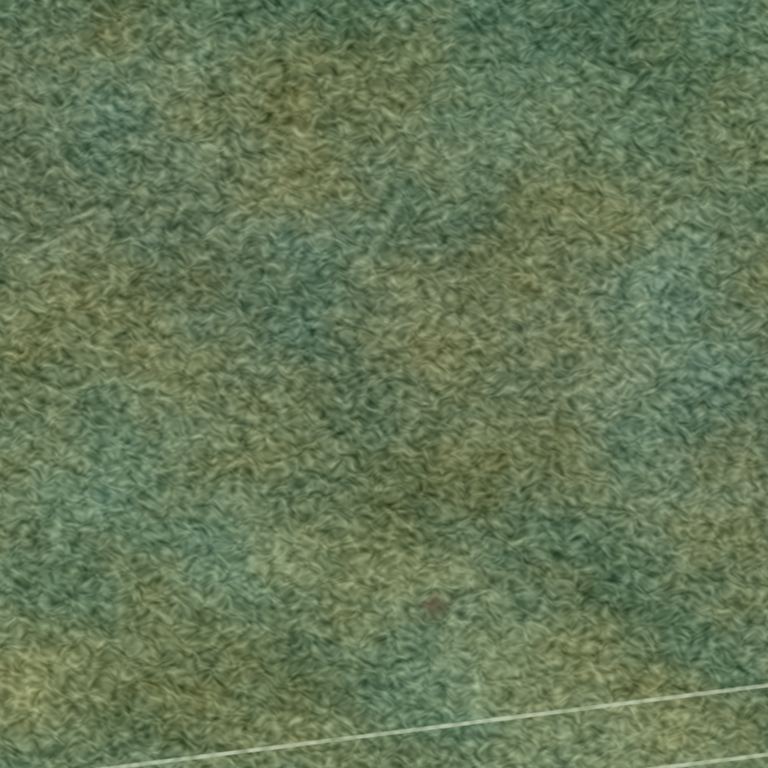
Give the GLSL for this texture, as a Shadertoy shader.

```glsl
// Mown grass seen from afar: short mottled blades, soft colour patches and thin chalk lines.

#define GRASS_COLOR vec3(0.397, 0.468, 0.336)
#define CHALK_COLOR vec3(0.72, 0.77, 0.66)
#define SOIL_COLOR  vec3(0.34, 0.27, 0.20)
#define BLADE_SIZE  vec2(0.0155, 0.0085)
#define TUFT_GAIN   0.10
#define BLADE_GAIN  0.21
#define FINE_GAIN   0.13
#define PATCH_GAIN  0.085
#define HUE_GAIN    0.11
#define LINE_SLOPE  0.126
#define LINE_WIDTH  0.0052

// Random unit vector for a lattice cell
vec2 cellGradient(vec2 cell) {
    vec3 h = fract(vec3(cell.xyx) * vec3(0.1031, 0.1030, 0.0973));
    h += dot(h, h.yzx + 33.33);
    float angle = 6.28318 * fract((h.x + h.y) * h.z);
    return vec2(cos(angle), sin(angle));
}

float gradientNoise(vec2 p) {
    vec2 cell = floor(p), f = fract(p);
    vec2 fade = f * f * f * (f * (f * 6.0 - 15.0) + 10.0);
    vec2 e = vec2(0.0, 1.0);
    float a = dot(cellGradient(cell), f);
    float b = dot(cellGradient(cell + e.yx), f - e.yx);
    float c = dot(cellGradient(cell + e.xy), f - e.xy);
    float d = dot(cellGradient(cell + e.yy), f - e.yy);
    return mix(mix(a, b, fade.x), mix(c, d, fade.x), fade.y);
}

// Sum of octaves for the broad patches
float patchNoise(vec2 p) {
    float sum = 0.0, gain = 1.0;
    for (int i = 0; i < 4; i++) {
        sum += gain * gradientNoise(p);
        p = p * 2.03 + 17.3;
        gain *= 0.55;
    }
    return sum;
}

// Noise stretched along one blade direction
float bladeNoise(vec2 p, float angle, vec2 size) {
    float c = cos(angle), s = sin(angle);
    vec2 q = vec2(c * p.x + s * p.y, c * p.y - s * p.x);
    return gradientNoise(q / size + 40.0);
}

// Two leaning directions that swap from tuft to tuft
float leaningBlades(vec2 p, vec2 size) {
    float lean = smoothstep(-0.12, 0.12, gradientNoise(p * 27.0 + 5.0) - 0.06);
    return mix(bladeNoise(p, -0.5, size), bladeNoise(p + 3.7, 0.4, size), lean);
}

// Coverage of a sloping line that meets the lower edge at startX
float chalkLine(vec2 p, float startX, float pixel) {
    float offset = abs(p.y - LINE_SLOPE * (p.x - startX)) * inversesqrt(1.0 + LINE_SLOPE * LINE_SLOPE);
    float soft = max(pixel, 0.0016);
    return 1.0 - smoothstep(0.5 * LINE_WIDTH - soft, 0.5 * LINE_WIDTH + soft, offset);
}

void mainImage(out vec4 fragColor, in vec2 fragCoord) {
    vec2 p = fragCoord / iResolution.y;
    float pixel = 1.0 / iResolution.y;

    // Bend the blades a little
    vec2 bend = vec2(gradientNoise(p * 45.0 + 9.0), gradientNoise(p * 45.0 + 71.0));
    vec2 q = p + 0.006 * bend;

    // Light and shade of tufts, blades and fine fibres
    float shade = TUFT_GAIN * bladeNoise(q, -0.2, BLADE_SIZE * vec2(2.6, 2.1));
    shade += BLADE_GAIN * leaningBlades(q, BLADE_SIZE);
    shade += FINE_GAIN * leaningBlades(q + 8.0, BLADE_SIZE * 0.6);

    // Broad patches, a dull middle and a darker far end
    float far = smoothstep(0.82, 1.05, p.y + 0.12 * gradientNoise(p * 5.0));
    float dull = exp(-14.0 * pow(p.y - 0.62 + 0.3 * (p.x - 0.5), 2.0));
    shade += PATCH_GAIN * patchNoise(p * vec2(3.0, 4.5) + 2.0);
    shade += 0.016 - 0.03 * dull - 0.05 * far;

    // Drift between straw yellow and cool green
    float hue = HUE_GAIN * (patchNoise(p * vec2(4.0, 5.0) + 31.0) - 0.5 * far);
    vec3 color = GRASS_COLOR + shade * vec3(1.02, 1.0, 0.92);
    color += hue * vec3(0.65, 0.1, -0.35);
    color += 0.012 * dull * vec3(0.3, -0.5, 0.8);

    // Small bare spot
    vec2 spot = (p - vec2(0.57, 0.21)) / vec2(0.018, 0.011) + 1.5 * bend;
    color = mix(color, SOIL_COLOR, 0.65 * exp(-dot(spot, spot)));

    // Worn chalk lines
    float chalk = max(chalkLine(p, 0.145, pixel), chalkLine(p, 0.86, pixel));
    float wear = clamp(0.82 + 0.6 * gradientNoise(p * 70.0), 0.0, 1.0);
    color = mix(color, CHALK_COLOR, chalk * wear);

    fragColor = vec4(clamp(color, 0.0, 1.0), 1.0);
}
```
